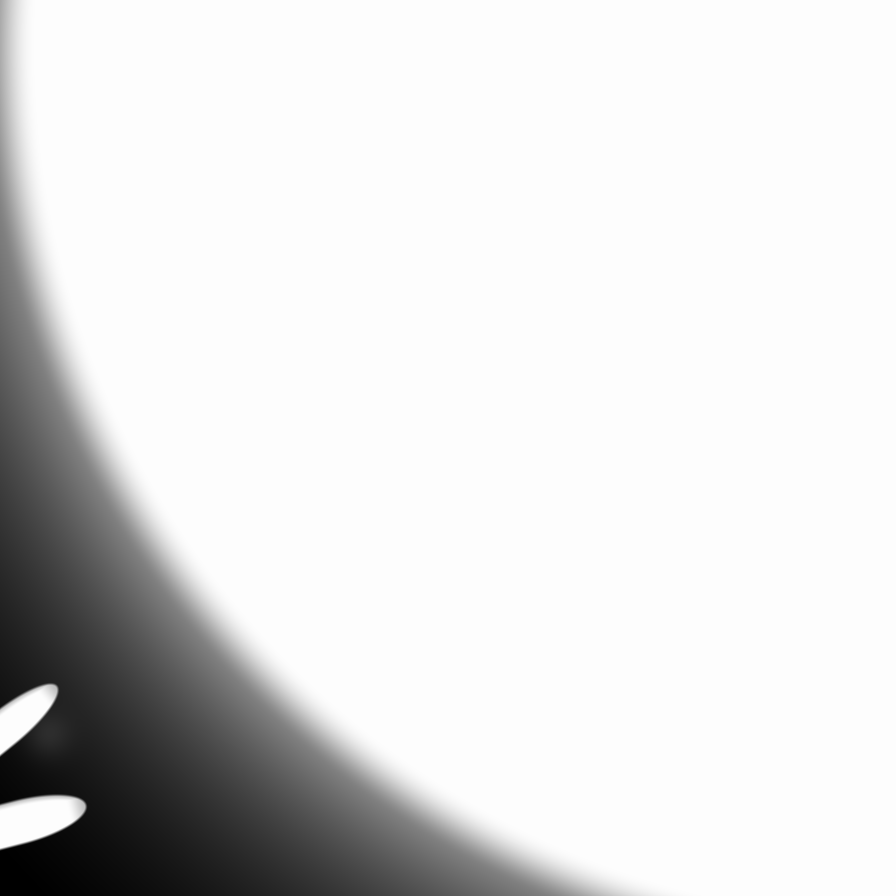
A WebGL 1 fragment shader for this background:

```glsl
precision highp float;
// A huge white disc with a soft grey halo, and two pale petals in the dark lower left corner.

uniform vec2 u_resolution;

const float WHITE = 0.992;

// Brightness of the disc and its halo at signed distance d from the rim.
float discLight(float d) {
  float halo = max(0.64 * exp(-6.5 * d) - 0.07, 0.0);
  float inside = 1.0 - smoothstep(-0.04, 0.02, d);
  return mix(min(halo, WHITE), WHITE, inside);
}

// Petal coordinates: x runs from the tip to the root, y points to the upper side.
vec2 petalSpace(vec2 p, vec2 tip, vec2 toRoot) {
  vec2 q = p - tip;
  return vec2(dot(q, toRoot), dot(q, vec2(toRoot.y, -toRoot.x)));
}

// Approximate signed distance to a half ellipse that continues as a straight band.
float petalDistance(vec2 q, vec2 size) {
  vec2 e = vec2(max(size.x - q.x, 0.0), q.y);
  float k = length(e / size);
  float slope = max(length(e / (size * size)), 0.001);
  return k * (k - 1.0) / slope;
}

// Lays a white petal with a shaded tip and upper edge over the base tone.
float addPetal(float base, vec2 p, vec2 tip, vec2 toRoot, vec2 size) {
  vec2 q = petalSpace(p, tip, normalize(toRoot));
  float d = petalDistance(q, size);
  float cover = 1.0 - smoothstep(-0.0025, 0.0015, d);
  float upper = smoothstep(-0.2, 0.6, q.y / size.y);
  float rim = smoothstep(-0.008, 0.0, d) * upper;
  float tipShade = 1.0 - smoothstep(0.0, 0.022, q.x);
  float tone = WHITE - 0.25 * max(rim, tipShade);
  return mix(base, tone, cover);
}

// Soft round spot of light.
float glow(vec2 p, vec2 center, float radius) {
  vec2 q = (p - center) / radius;
  return exp(-dot(q, q));
}

void main() {
  vec2 uv = gl_FragCoord.xy / u_resolution;

  // Disc and halo
  float tone = discLight(length(uv - vec2(1.013, 0.948)) - 1.012);

  // Faint spot between the petals
  tone += 0.09 * glow(uv, vec2(0.053, 0.18), 0.026);

  // Petals entering from the left
  tone = addPetal(tone, uv, vec2(0.0638, 0.2344), vec2(-0.78, -0.63), vec2(0.078, 0.021));
  tone = addPetal(tone, uv, vec2(0.0964, 0.1016), vec2(-0.969, -0.249), vec2(0.078, 0.0247));

  gl_FragColor = vec4(vec3(min(tone, WHITE)), 1.0);
}
```
